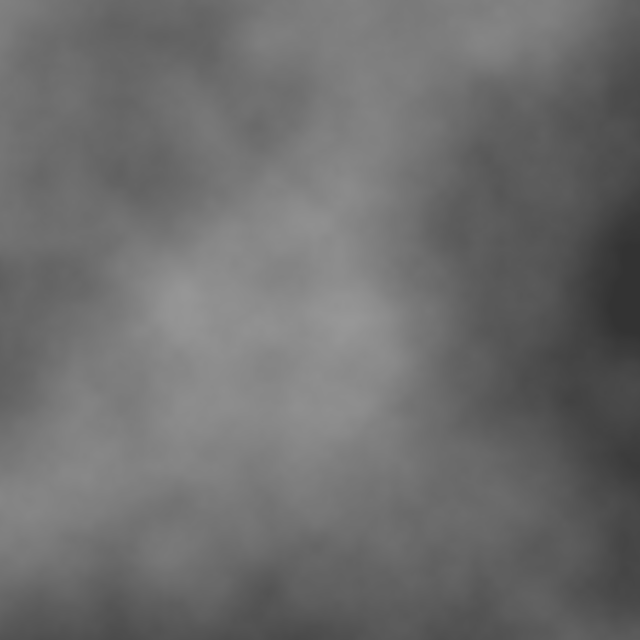
Give the GLSL for this texture, as a WebGL 2 fragment shader.

```glsl
#version 300 es
precision highp float;
// Soft grey smoke: a broad diagonal swell of light, darkened towards the right
// and lower edges, broken up by layered value noise. The noise also bends the
// swell so that its borders stay irregular.

uniform vec2 u_resolution;
out vec4 outColor;

const float TAU = 6.2831853;

// Integer hash of a lattice cell, returned in 0..1
float hash(ivec2 cell, uint seed) {
  uint h = uint(cell.x) * 1597334677u ^ uint(cell.y) * 3812015801u ^ seed * 2654435769u;
  h = (h ^ (h >> 16)) * 2246822519u;
  h = (h ^ (h >> 13)) * 3266489917u;
  return float((h ^ (h >> 16)) >> 8) / 16777216.0;
}

// Smooth value noise, centred on zero
float valueNoise(vec2 p, uint seed) {
  ivec2 cell = ivec2(floor(p));
  vec2 f = fract(p);
  vec2 w = f * f * (3.0 - 2.0 * f);
  float low = mix(hash(cell, seed), hash(cell + ivec2(1, 0), seed), w.x);
  float high = mix(hash(cell + ivec2(0, 1), seed), hash(cell + ivec2(1, 1), seed), w.x);
  return mix(low, high, w.y) - 0.5;
}

// Octaves of noise, each twice as fine and about half as strong
float cloudNoise(vec2 p, float gain, int octaves, uint seed) {
  float sum = 0.0;
  float amplitude = 1.0;
  for (int i = 0; i < octaves; i++) {
    sum += amplitude * valueNoise(p, seed + uint(i));
    p = p * 2.0 + vec2(0.37, 0.61);
    amplitude *= gain;
  }
  return sum;
}

// Light ridge rising to the right, with dark hollows on both sides
float diagonalSwell(vec2 p, float offset, float wavelength) {
  float across = dot(p, vec2(0.73, -0.69)) + offset;
  return cos(TAU * across / wavelength);
}

// Darkening near the right and bottom edges
float edgeShade(vec2 p, float rightDepth, float bottomDepth) {
  float right = smoothstep(0.65, 1.05, p.x);
  float bottom = 1.0 - smoothstep(-0.1, 0.25, p.y);
  return rightDepth * right + bottomDepth * bottom;
}

void main() {
  vec2 uv = gl_FragCoord.xy / u_resolution;

  // Bend the broad shapes
  vec2 bend = vec2(cloudNoise(uv * 3.0, 0.45, 3, 11u),
                   cloudNoise(uv * 3.0, 0.45, 3, 23u));
  vec2 bent = uv + 0.13 * bend;

  // Broad light and shade, then the finer smoke
  float tone = 0.49;
  tone += 0.075 * diagonalSwell(bent, 0.107, 0.9);
  tone -= edgeShade(bent, 0.14, 0.08);
  tone += 0.2 * cloudNoise(uv * 3.5 + 0.3, 0.48, 6, 41u);

  outColor = vec4(vec3(clamp(tone, 0.2, 0.67)), 1.0);
}
```
